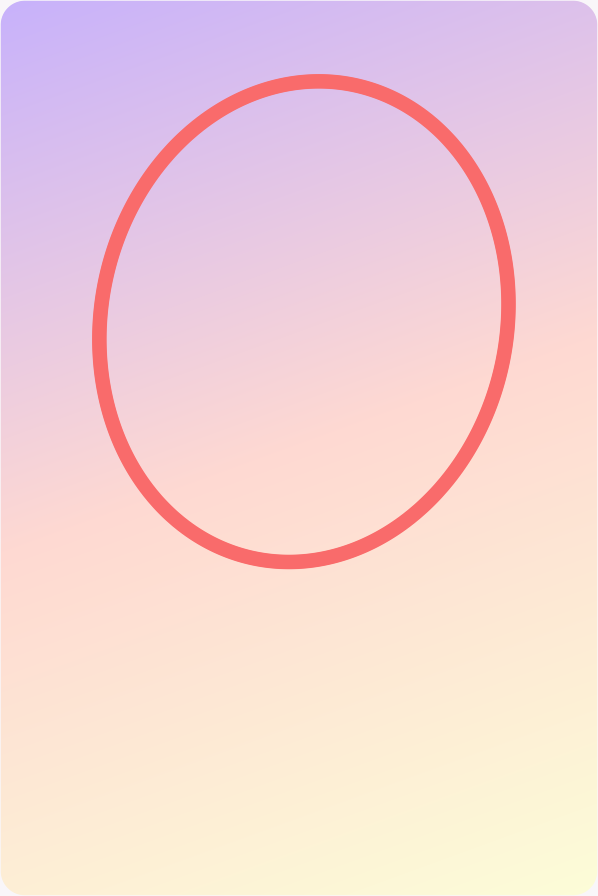
This background is drawn by a Shadertoy shader. Its source:

```glsl
const vec3 LAVENDER = vec3(0.780, 0.695, 0.984);
const vec3 BLUSH = vec3(0.996, 0.850, 0.822);
const vec3 CREAM = vec3(0.988, 0.990, 0.845);
const vec3 CORAL = vec3(0.976, 0.420, 0.418);
const vec3 PAPER = vec3(0.975, 0.965, 0.975);

// Soft coverage of the region where the distance is negative
float coverage(float dist, float pixel) {
    return 1.0 - smoothstep(-0.6 * pixel, 0.6 * pixel, dist);
}

vec2 rotate(vec2 p, float angle) {
    float c = cos(angle), s = sin(angle);
    return vec2(c * p.x - s * p.y, s * p.x + c * p.y);
}

float roundedBox(vec2 p, vec2 halfSize, float radius) {
    vec2 q = abs(p) - halfSize + radius;
    return length(max(q, 0.0)) + min(max(q.x, q.y), 0.0) - radius;
}

// First-order distance to an ellipse outline
float ellipse(vec2 p, vec2 radii) {
    float k = length(p / radii);
    float slope = length(p / (radii * radii));
    return k * (k - 1.0) / max(slope, 1e-4);
}

// Three-stop gradient spanning the canvas corner to corner
vec3 slantedGradient(vec2 p, vec2 size, float angle) {
    vec2 dir = vec2(sin(angle), -cos(angle));
    float t = 0.5 + dot(p, dir) / dot(size, abs(dir));
    vec3 upper = mix(LAVENDER, BLUSH, clamp(t * 2.0, 0.0, 1.0));
    return mix(upper, CREAM, clamp(t * 2.0 - 1.0, 0.0, 1.0));
}

void mainImage(out vec4 fragColor, in vec2 fragCoord) {
    // Canvas height is one unit
    float pixel = 1.0 / iResolution.y;
    vec2 size = iResolution.xy * pixel;
    vec2 centered = fragCoord * pixel - 0.5 * size;

    vec3 color = slantedGradient(centered, size, radians(20.0));

    // Tilted ring
    vec2 ringCenter = vec2(0.0055, 0.1410);
    vec2 ringRadii = vec2(0.2262, 0.2700);
    float strokeWidth = 0.0163;
    float outline = ellipse(rotate(centered - ringCenter, 0.212), ringRadii);
    color = mix(color, CORAL, coverage(abs(outline) - 0.5 * strokeWidth, pixel));

    // Rounded card edge
    float card = roundedBox(centered, 0.5 * size - 0.0008, 0.027);
    color = mix(PAPER, color, coverage(card, pixel));

    fragColor = vec4(color, 1.0);
}
```
